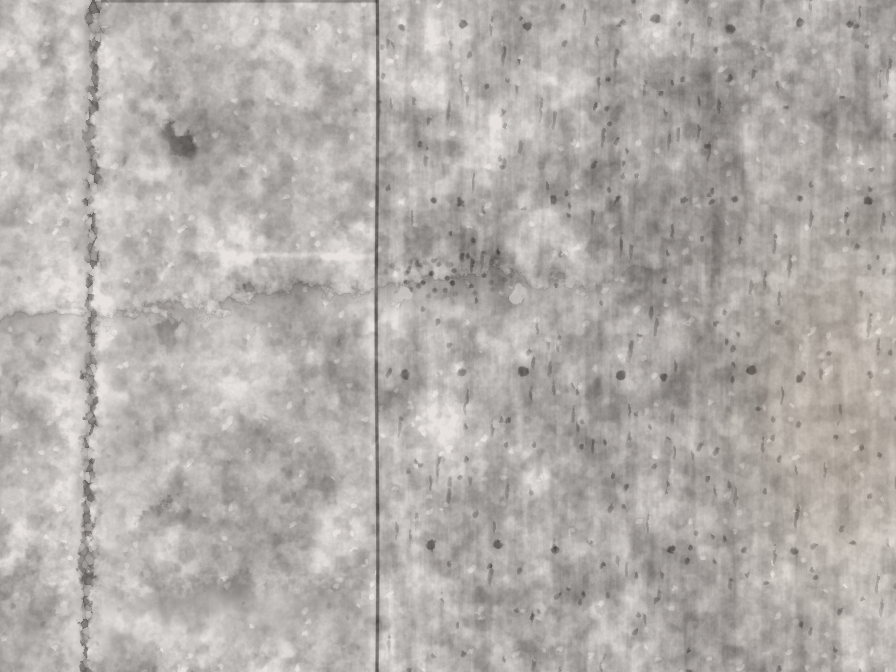
Give the GLSL for this texture, as a WebGL 1 fragment shader.

```glsl
precision highp float;

uniform vec2 u_resolution;

vec2 hash2(vec2 cell) {
  vec3 h = fract(cell.xyx * vec3(0.1031, 0.1030, 0.0973));
  h += dot(h, h.yzx + 33.33);
  return fract((h.xx + h.yz) * h.zy);
}

// Soft cellular noise: random cell values blended by distance, centred on zero
float softCells(vec2 p) {
  vec2 base = floor(p), f = p - base;
  float sum = 0.0, total = 0.0;
  for (int j = -1; j <= 1; j++) {
    for (int i = -1; i <= 1; i++) {
      vec2 o = vec2(float(i), float(j));
      vec2 h = hash2(base + o);
      vec2 d = o + 0.15 + 0.7 * h - f;
      float w = exp(-7.0 * dot(d, d));
      sum += w * fract(h.x * 17.3 + h.y * 31.7);
      total += w;
    }
  }
  return sum / total - 0.5;
}

float layers(vec2 p) {
  float sum = 0.0, amp = 0.5;
  for (int i = 0; i < 4; i++) {
    sum += amp * softCells(p);
    p = mat2(1.9, 0.6, -0.6, 1.9) * p + 19.7;
    amp *= 0.58;
  }
  return sum;
}

// Nearest grain: distance and random id
vec2 grain(vec2 p) {
  vec2 base = floor(p), f = p - base, best = vec2(9.0, 0.0);
  for (int j = -1; j <= 1; j++) {
    for (int i = -1; i <= 1; i++) {
      vec2 o = vec2(float(i), float(j));
      vec2 h = hash2(base + o + 71.0);
      float d = length(o + h - f);
      if (d < best.x) best = vec2(d, fract(h.x * 23.1 + h.y * 11.9));
    }
  }
  return best;
}

float specks(vec2 p, float share) {
  vec2 g = grain(p);
  return step(g.y, share) * (1.0 - smoothstep(0.15, 0.42, g.x));
}

float blob(vec2 p, vec2 centre, vec2 size) {
  vec2 q = (p - centre) / size;
  return exp(-dot(q, q));
}

void main() {
  vec2 p = gl_FragCoord.xy / u_resolution.y;
  float px = 1.0 / u_resolution.y;
  float broad = layers(p * 3.5 + 4.0);
  float mottle = layers(p * 13.0 + 31.0);
  float fine = layers(p * 48.0);
  float streak = layers(p * vec2(55.0, 6.0) + 7.0);
  vec2 warped = p + 0.05 * vec2(mottle, fine) + 0.03 * broad;
  float right = smoothstep(0.559, 0.563, p.x);

  // Panels, worn patches and surface grain
  float tone = mix(0.71, 0.675, right) + 0.04 * (1.0 - smoothstep(0.10, 0.15, p.x));
  tone += 0.22 * broad + 0.27 * mottle + 0.25 * fine + mix(0.06, 0.19, right) * streak;
  tone += 0.05 * (smoothstep(-0.04, 0.08, layers(p * 8.0 + 53.0)) - 0.5);

  // Broad light and damp areas
  tone += 0.08 * blob(warped, vec2(0.30, 0.67), vec2(0.10, 0.07));
  tone += 0.10 * blob(warped, vec2(0.36, 0.03), vec2(0.17, 0.06));
  tone += 0.05 * blob(warped, vec2(0.75, 0.74), vec2(0.16, 0.15));
  tone -= 0.07 * blob(warped, vec2(1.13, 0.82), vec2(0.14, 0.16));
  tone -= 0.06 * blob(warped, vec2(1.08, 0.45), vec2(0.13, 0.18));
  tone -= 0.16 * blob(warped, vec2(0.03, 0.09), vec2(0.10, 0.09));
  tone -= 0.07 * blob(warped, vec2(0.32, 0.115), vec2(0.22, 0.02));
  float warm = blob(warped, vec2(1.26, 0.38), vec2(0.16, 0.27));
  tone = mix(tone, 0.69 + 0.15 * fine + 0.08 * streak, 0.65 * warm);

  // Ragged horizontal crack and pale ridge
  float crackY = p.y - 0.525 - 0.055 * smoothstep(0.0, 0.65, p.x) + 0.07 * mottle + 0.05 * fine;
  float crackFade = 1.0 - smoothstep(0.65, 1.15, p.x);
  tone -= crackFade * (0.11 * exp(-abs(crackY) / 0.005) + 0.05 * exp(-abs(crackY) / 0.022));
  tone -= 0.25 * specks(p * 75.0, 0.5) * blob(p, vec2(0.66, 0.585), vec2(0.08, 0.025));
  float ridge = smoothstep(0.30, 0.38, p.x) * (1.0 - right);
  tone += 0.10 * ridge * exp(-pow((p.y - 0.62 + 0.01 * mottle) / 0.005, 2.0));

  // Dark stains, spaced down the left panel
  for (int i = 0; i < 3; i++) {
    float k = float(i);
    vec2 q = warped - vec2(0.25 + 0.012 * sin(k * 2.5), 0.785 - 0.278 * k);
    q.y += q.x * 0.6 * (1.0 - 0.5 * k);
    float d = length(q / vec2(0.025, 0.023));
    tone -= (0.19 - 0.03 * k) * (1.0 - smoothstep(0.6, 1.25, d));
  }

  // Pits, upright scratches and light flecks
  tone -= 0.16 * specks(p * vec2(85.0, 65.0) + 0.8 * fine, 0.04) * (0.4 + 0.6 * right);
  tone -= 0.13 * specks(p * vec2(110.0, 26.0) + fine, 0.05) * right;
  tone += 0.10 * specks(p * 70.0 + 40.0 + fine, 0.05);

  // Rows of small tie marks and two filled holes
  vec2 row = vec2(p.x / 0.095, (p.y - 0.055) / 0.26);
  vec2 jitter = hash2(floor(row) + 5.0) - 0.5;
  vec2 mark = (fract(row) - 0.5 - jitter * vec2(0.6, 0.06)) * vec2(0.095, 0.26);
  tone -= 0.22 * right * (1.0 - smoothstep(0.003, 0.008, length(mark) + 0.012 * fine));
  for (int i = 0; i < 2; i++) {
    float d = length(p - vec2(0.603 + 0.167 * float(i), 0.561)) + 0.02 * fine;
    tone = mix(tone, 0.80 + 0.1 * fine, 0.8 * (1.0 - smoothstep(0.008, 0.013, d)));
  }

  // Rough gravel joint with a pale bloom
  float joint = abs(p.x - 0.127 - 0.012 * p.y + 0.025 * fine);
  tone += 0.07 * exp(-pow((joint - 0.025) / 0.016, 2.0));
  vec2 chip = grain(p * vec2(120.0, 85.0));
  float gravel = mix(0.40, 0.79, chip.y * chip.y) - 0.12 * smoothstep(0.3, 0.7, chip.x);
  tone = mix(tone, gravel, 0.75 * (1.0 - smoothstep(0.004, 0.011, joint)));

  // Straight seam and shaded top edge
  float seam = abs(p.x - 0.561 - 0.0012 * sin(p.y * 9.0));
  tone += 0.05 * exp(-pow((p.x - 0.553) / 0.005, 2.0));
  tone = mix(tone, 0.35 + 0.3 * fine, 0.85 * (1.0 - smoothstep(0.0012, 0.0022 + px, seam)));
  tone -= 0.2 * smoothstep(0.994, 0.998, p.y) * step(0.15, p.x) * (1.0 - right);

  tone = clamp(tone, 0.28, 0.89);
  vec3 colour = tone + vec3(0.014, -0.002, -0.015) + warm * vec3(0.018, 0.0, -0.022);
  gl_FragColor = vec4(colour, 1.0);
}
```
